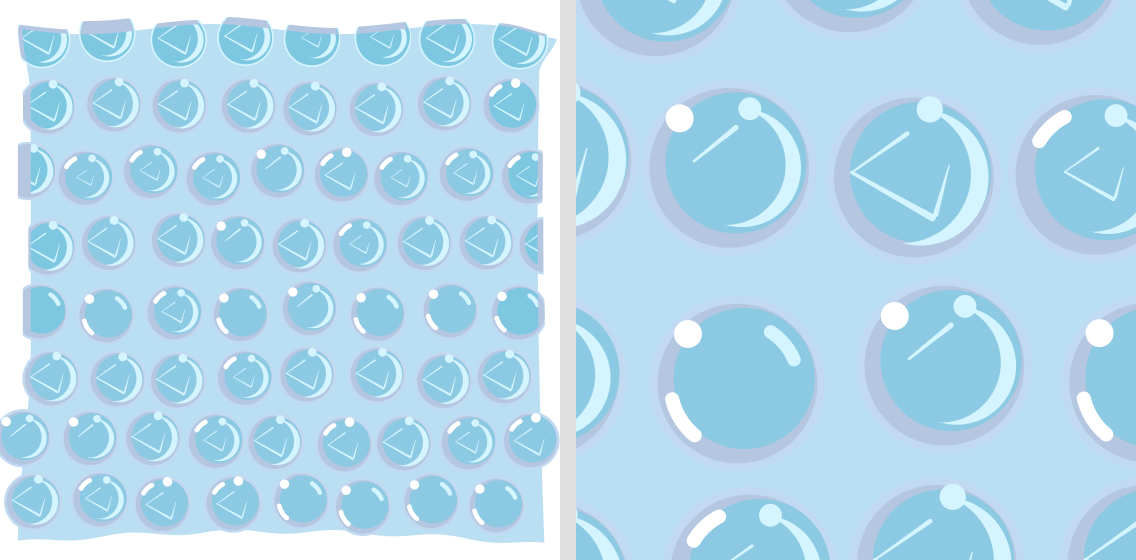
Left, the full canvas; right, a detail of the centre.
This pattern is drawn by a WebGL 2 fragment shader. Its source:

```glsl
#version 300 es
precision highp float;
// A torn sheet of bubble wrap: eight uneven rows of eight or nine glossy bubbles.
// Each bubble stacks a halo, a lilac rim, a blue body and highlights chosen by hash;
// bubbles at the upper edges are cut and turn lilac where they overhang the sheet.

uniform vec2 u_resolution;
out vec4 fragColor;

const vec3 PAPER = vec3(1.0);
const vec3 SHEET = vec3(0.73, 0.87, 0.95);
const vec3 HALO  = vec3(0.755, 0.85, 0.945);
const vec3 LILAC = vec3(0.71, 0.775, 0.88);
const vec3 BODY  = vec3(0.55, 0.79, 0.89);
const vec3 TEAL  = vec3(0.49, 0.78, 0.88);
const vec3 SHINE = vec3(0.83, 0.96, 1.0);
const vec3 GLINT = vec3(1.0);

const float HALO_R = 0.0520;
const float RIM_R  = 0.0475;
const float BODY_R = 0.0420;
const float JITTER = 0.009;
const float MAIN_KIND_SHARE = 0.62;

// Per row from the top: first centre x, pitch, centre y, most common kind.
const int ROW_COUNT = 8;
const vec4 ROWS[8] = vec4[8](
  vec4(0.072, 0.1220, 0.933, 0.0), vec4(0.091, 0.1165, 0.809, 0.0),
  vec4(0.047, 0.1120, 0.688, 4.0), vec4(0.089, 0.1113, 0.564, 0.0),
  vec4(0.065, 0.1224, 0.443, 1.0), vec4(0.090, 0.1159, 0.325, 0.0),
  vec4(0.047, 0.1125, 0.211, 0.0), vec4(0.053, 0.1200, 0.102, 1.0));

float px; // size of one pixel in canvas units

float cover(float d) { return clamp(0.5 - d / px, 0.0, 1.0); }

void paint(inout vec3 color, vec3 ink, float d) { color = mix(color, ink, cover(d)); }

vec3 hash3(vec2 cell) {
  vec3 q = fract(cell.xyx * vec3(0.1031, 0.1030, 0.0973));
  q += dot(q, q.yxz + 33.33);
  return fract((q.xxy + q.yzz) * q.zyx);
}

float disc(vec2 p, vec2 center, float r) { return length(p - center) - r; }

// Segment whose half width runs from wa to wb.
float taper(vec2 p, vec2 a, vec2 b, float wa, float wb) {
  float h = clamp(dot(p - a, b - a) / dot(b - a, b - a), 0.0, 1.0);
  return length(p - mix(a, b, h)) - mix(wa, wb, h);
}

// Rounded arc centred on the angle mid.
float arc(vec2 p, float mid, float halfSpan, float r, float w) {
  float c = cos(mid), s = sin(mid);
  p = vec2(c * p.x + s * p.y, abs(c * p.y - s * p.x));
  float a = min(atan(p.y, p.x), halfSpan);
  return length(p - r * vec2(cos(a), sin(a))) - w;
}

// Approximate signed distance to the wavy sheet outline.
float sheetEdge(vec2 p) {
  float u = (p.x - 0.48) / 0.48;
  float left = 0.055 - 0.023 * (1.0 - smoothstep(0.03, 0.375, p.y))
             - 0.015 * smoothstep(0.82, 0.95, p.y);
  float right = 0.973 - 0.013 * sin(p.y * 2.6) + 0.03 * smoothstep(0.87, 0.935, p.y);
  float top = 0.948 + 0.009 * cos((p.x - 0.378) * 13.8) - 0.012 * smoothstep(0.9, 1.0, p.x);
  float bottom = 0.051 - 0.023 * u * u + 0.004 * sin(p.x * 34.0);
  return max(max(left - p.x, p.x - right), max(bottom - p.y, p.y - top));
}

void chevron(inout vec3 color, vec2 p, float size) {
  p /= size;
  vec2 tip = vec2(-0.037, 0.003), low = vec2(0.011, -0.024);
  float d = taper(p, tip, vec2(-0.004, 0.026), 0.0006, 0.0014);
  d = min(d, taper(p, tip, low, 0.0010, 0.0021));
  d = min(d, taper(p, low + vec2(0.002, 0.002), vec2(0.021, 0.007), 0.0016, 0.0004));
  paint(color, SHINE, d * size);
}

// Kinds: 0 crescent, 1 plain, 2 glint and chevron, 3 single stroke, 4 small crescent.
void highlights(inout vec3 color, vec2 p, int kind, float vary) {
  vec2 crown = vec2(0.0095, 0.0405), shoulder = vec2(-0.0295, 0.0295);
  if (kind == 0 || kind >= 3) {
    float size = kind == 0 ? 1.0 : 0.87;
    vec2 q = (p - vec2(kind == 0 ? 0.0 : 0.004, 0.0)) / size;
    float crescent = max(disc(q, vec2(0.004, 0.0), 0.0405), -disc(q, vec2(-0.007, 0.002), 0.0410));
    paint(color, SHINE, min(crescent, disc(q, crown, 0.0078)) * size);
  }
  if (kind == 0) chevron(color, p, 1.0);
  if (kind == 2) chevron(color, p - vec2(0.005, -0.003), 0.92);
  if (kind == 4) chevron(color, p - vec2(0.004, 0.0), mix(0.5, 0.85, vary));
  if (kind == 1) {
    paint(color, GLINT, arc(p, 3.70, 0.32, 0.040, 0.0042));
    paint(color, SHINE, arc(p, 0.70, 0.30, 0.0365, 0.0040));
  }
  if (kind == 2 || kind == 4) paint(color, GLINT, arc(p, 2.33, 0.27, 0.039, 0.0042));
  if (kind == 2) paint(color, GLINT, disc(p, crown, 0.0085));
  if (kind == 3) paint(color, SHINE, taper(p, vec2(-0.021, 0.004), vec2(0.004, 0.024), 0.0008, 0.0016));
  if (kind == 1 || kind == 3) paint(color, GLINT, disc(p, shoulder, 0.0083));
}

void main() {
  float side = min(u_resolution.x, u_resolution.y);
  px = 1.0 / side;
  vec2 p = (gl_FragCoord.xy - 0.5 * u_resolution) / side + 0.5;
  float edge = sheetEdge(p);
  vec3 color = mix(PAPER, SHEET, cover(edge));

  for (int r = 0; r < ROW_COUNT; r++) {
    vec4 row = ROWS[r];
    if (abs(p.y - row.z) > HALO_R + JITTER) continue;
    int count = row.y < 0.115 ? 9 : 8;
    for (int i = 0; i < count; i++) {
      vec3 rnd = hash3(vec2(float(i) + 3.0, float(r) * 7.0 + 5.0));
      vec2 q = p - row.xz - vec2(float(i) * row.y, 0.0) - JITTER * (rnd.xy - 0.5) * 1.6;
      float d = length(q);
      if (d > HALO_R + px) continue;
      int kind = rnd.z < MAIN_KIND_SHARE ? int(row.w)
               : int(5.0 * (rnd.z - MAIN_KIND_SHARE) / (1.0 - MAIN_KIND_SHARE));
      bool cut = r == 0 || (r < 5 && (i == 0 || i == count - 1));

      // Halo, rim, body and gloss
      vec3 bubble = color;
      paint(bubble, r == 0 ? SHINE : HALO, d - (r == 0 ? RIM_R + 0.003 : HALO_R));
      paint(bubble, r == 0 ? TEAL : LILAC, d - RIM_R);
      vec2 lean = kind == 4 ? vec2(0.006, 0.003) : vec2(0.004, 0.003);
      paint(bubble, cut ? TEAL : BODY, disc(q, lean, BODY_R));
      highlights(bubble, q, kind, rnd.x);

      // Overhang past the torn edge
      if (cut) {
        bubble = mix(bubble, LILAC, cover(-edge) * cover(d - RIM_R));
        bubble = mix(color, bubble, cover(edge - mix(0.004, 0.024, rnd.y)));
      }
      color = bubble;
    }
  }
  fragColor = vec4(color, 1.0);
}
```
